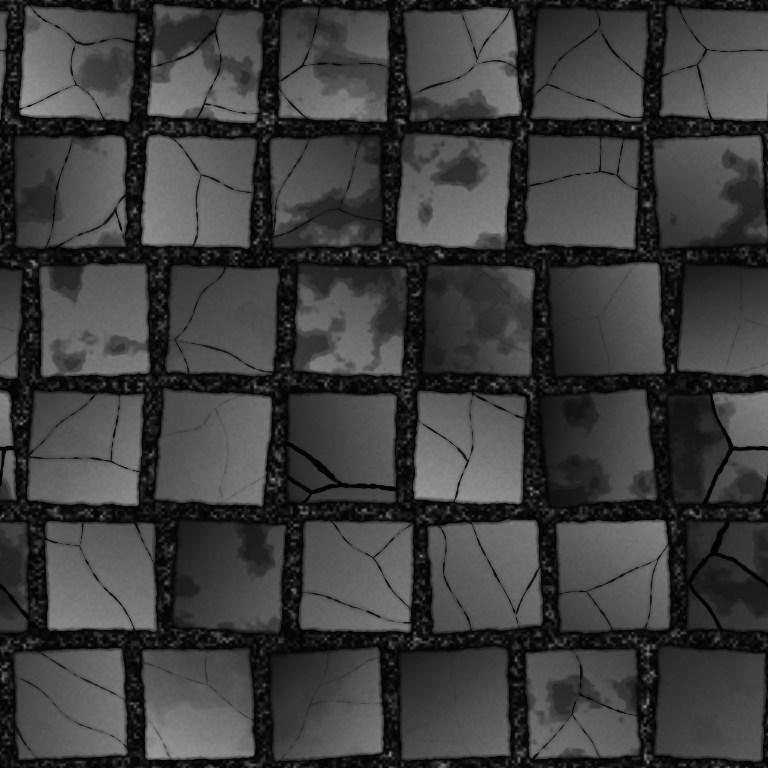
Reproduce this texture map procedurally as a Shadertoy shader.

```glsl
// Six by six worn grey paving stones, cracked and stained, set in dark gritty mortar.

float hash(vec2 p) {
    return fract(sin(dot(p, vec2(127.1, 311.7))) * 43758.5453);
}

vec2 hash2(vec2 p) {
    return vec2(hash(p), hash(p + 57.3));
}

float noise(vec2 p) {
    vec2 i = floor(p), f = fract(p);
    f = f * f * (3.0 - 2.0 * f);
    return mix(mix(hash(i), hash(i + vec2(1, 0)), f.x),
               mix(hash(i + vec2(0, 1)), hash(i + vec2(1, 1)), f.x), f.y);
}

float fbm(vec2 p) {
    float sum = 0.0, amp = 0.55;
    for (int i = 0; i < 4; i++) {
        sum += amp * noise(p);
        p = p * 2.1 + 17.3;
        amp *= 0.48;
    }
    return sum;
}

float roundedBox(vec2 p, vec2 halfSize, float radius) {
    vec2 d = abs(p) - halfSize + radius;
    return length(max(d, 0.0)) + min(max(d.x, d.y), 0.0) - radius;
}

vec2 shardSeed(vec2 id, int i) {
    return (hash2(id * 3.7 + float(i) * 11.9) - 0.5) * 1.1;
}

// Returns the distance to the nearest crack and the index of the shard.
vec2 shards(vec2 p, vec2 id) {
    int nearest = 0;
    float best = 9.0;
    for (int i = 0; i < 4; i++) {
        float d = distance(p, shardSeed(id, i));
        if (d < best) { best = d; nearest = i; }
    }
    vec2 a = shardSeed(id, nearest);
    float border = 9.0;
    for (int i = 0; i < 4; i++) {
        if (i == nearest) continue;
        vec2 b = shardSeed(id, i);
        border = min(border, dot(0.5 * (a + b) - p, normalize(b - a)));
    }
    return vec2(border, float(nearest));
}

// Gritty mortar, darkest against the stones.
float mortarShade(vec2 uv, float dist) {
    float grain = 0.6 * noise(uv * 250.0) + 0.4 * noise(uv * 120.0 + 9.0);
    float patches = 0.6 + 0.8 * noise(uv * 40.0);
    return 0.015 + 0.5 * pow(grain, 3.0) * patches * smoothstep(-0.01, 0.05, dist);
}

float stoneShade(vec2 p, vec2 id, float dist, float aa) {
    // Cracks: a few stones are split wide, most carry hairlines
    float split = step(0.78, hash(id + 4.1));
    vec2 bend = vec2(noise(p * 3.0 + id * 5.0), noise(p * 3.0 - id * 7.0)) - 0.5;
    float jitter = (noise(p * 28.0 + id * 9.0) - 0.5) * 0.012;
    vec2 shard = shards(p + bend * 0.16, id);
    float crackWidth = mix(0.003, 0.013, split) * (0.6 + 0.8 * noise(p * 5.0 + id));
    float crack = 1.0 - smoothstep(crackWidth - aa * 0.5, crackWidth + aa * 0.7, shard.x + jitter);
    float strength = mix(0.85 * smoothstep(0.12, 0.8, hash(id + 8.3)), 1.0, split);

    // Sloping light, with a separate slope on each split shard
    float shardHash = hash(id + shard.y * 3.1 + 2.0);
    float angle = mix(-2.5, 0.9, hash(id + 1.7)) + split * (shardHash - 0.5) * 2.0;
    float shade = mix(0.22, 0.46, hash(id + 6.6));
    shade += dot(p, vec2(cos(angle), sin(angle))) * mix(0.15, 0.36, hash(id + 3.3));
    shade *= mix(1.0, 0.5 + 0.45 * shardHash, split);

    // Layered stains
    float cloud = fbm(p * 3.2 + id * 13.7);
    float stain = 0.65 * smoothstep(0.52, 0.60, cloud) + 0.35 * smoothstep(0.62, 0.67, cloud);
    shade *= 1.0 - 0.55 * stain * smoothstep(0.2, 0.9, hash(id + 9.9));
    shade *= 0.97 + 0.06 * noise(p * 45.0 + id);

    // Soft groove beside the crack, then the crack itself
    shade *= 1.0 - 0.2 * strength * (1.0 - smoothstep(0.0, 0.035, shard.x));
    shade *= 1.0 - 0.95 * strength * crack;
    return max(shade, 0.01) * mix(0.5, 1.0, smoothstep(0.0, 0.03, -dist));
}

void mainImage(out vec4 fragColor, in vec2 fragCoord) {
    vec2 uv = fragCoord / iResolution.y;
    float aa = 6.0 / iResolution.y;

    // Rows slide sideways by uneven amounts, bottom row first
    float rowShift[6] = float[6](0.05, 0.29, 0.17, 0.24, 0.05, 0.11);
    vec2 grid = uv * 6.0;
    grid.x -= rowShift[int(mod(floor(grid.y), 6.0))];
    vec2 id = mod(floor(grid), 6.0) + 1.0;
    vec2 p = fract(grid) - 0.5;

    // Tilted, slightly skewed stone with a chipped outline
    float tilt = (hash(id + 5.2) - 0.5) * 0.15;
    p = mat2(cos(tilt), sin(tilt), -sin(tilt), cos(tilt)) * p;
    p.x += p.y * (hash(id + 7.4) - 0.5) * 0.06;
    vec2 halfSize = 0.422 + 0.016 * hash2(id + 2.8);
    float dist = roundedBox(p, halfSize, 0.03);
    dist += (noise(p * 9.0 + id * 3.0) - 0.5) * 0.022 + (noise(p * 30.0 + id) - 0.5) * 0.01;

    float cover = 1.0 - smoothstep(-aa * 0.6, aa * 0.6, dist);
    float shade = mix(mortarShade(uv, dist), stoneShade(p, id, dist, aa), cover);
    fragColor = vec4(vec3(shade), 1.0);
}
```
